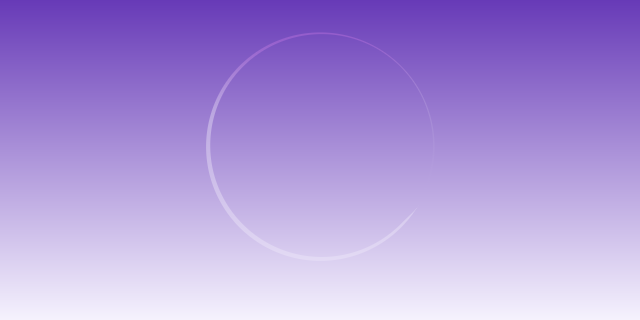
This background is drawn by a Shadertoy shader. Its source:

```glsl
#define SKY_TOP vec3(0.404, 0.227, 0.718)
#define SKY_BOTTOM vec3(0.962, 0.950, 0.994)
#define RING_PINK vec3(0.76, 0.46, 0.88)
#define RING_PALE vec3(0.94, 0.92, 0.98)
#define OUTER_CENTER vec2(0.001, 0.5417)
#define OUTER_RADIUS 0.357
#define INNER_CENTER vec2(0.0052, 0.5452)
#define INNER_RADIUS 0.3482
#define RING_ALPHA 0.40
#define TIP_ANGLE 0.44
#define TIP_TAPER 0.012

const float TAU = 6.283185;

float circle(vec2 p, vec2 center, float radius) {
    return length(p - center) - radius;
}

// Turn around the ring, counterclockwise from its tip: 0 to 1
float sweepAround(vec2 p) {
    vec2 q = p - OUTER_CENTER;
    return fract((atan(q.y, q.x) + TIP_ANGLE) / TAU);
}

// Crescent between two offset circles, narrowed to a point at the tip
float crescent(vec2 p, float sweep) {
    float taper = TIP_TAPER * smoothstep(0.95, 1.0, sweep);
    float outer = circle(p, OUTER_CENTER, OUTER_RADIUS);
    float inner = circle(p, INNER_CENTER, INNER_RADIUS);
    return max(outer, taper - inner);
}

void mainImage(out vec4 fragColor, in vec2 fragCoord) {
    // Height runs 0 to 1; x is zero at the middle of the canvas
    vec2 p = fragCoord / iResolution.y;
    float height = p.y;
    p.x += 0.0 - 0.5 * iResolution.x / iResolution.y;
    float pixel = 1.0 / iResolution.y;

    // Vertical gradient
    vec3 color = mix(SKY_BOTTOM, SKY_TOP, height);

    // Translucent ring, fading in along its sweep
    float sweep = sweepAround(p);
    float coverage = clamp(0.5 - crescent(p, sweep) / pixel, 0.0, 1.0);
    float fade = smoothstep(0.0, 0.3, sweep);
    vec3 ringColor = mix(RING_PALE, RING_PINK, smoothstep(0.62, 0.9, height));
    color = mix(color, ringColor, RING_ALPHA * fade * coverage);

    fragColor = vec4(color, 1.0);
}
```
